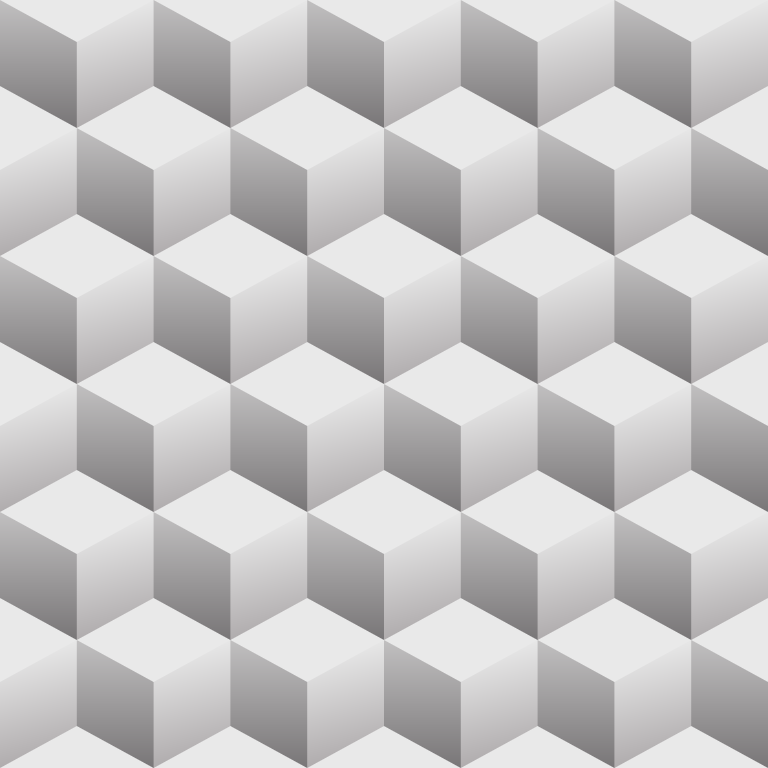
Give the GLSL for this pattern, as a Shadertoy shader.

```glsl
// Stacked isometric cubes in staggered rows, each with a flat lid and two graded walls.
// Cubes are layered from back to front; every cube covers the one behind it
// along its upper outline. Whole repeats across and down make the result tile.

const vec2 CUBES = vec2(5.0, 6.0);  // columns and rows; an even row count keeps the stagger seamless
const float LID = 0.328;            // half height of the lid, in row heights

const vec3 LID_COLOR   = vec3(0.914, 0.914, 0.914);
const vec3 LEFT_TOP    = vec3(0.757, 0.752, 0.754);
const vec3 LEFT_BOTTOM = vec3(0.472, 0.462, 0.467);
const vec3 RIGHT_TOP   = vec3(0.906, 0.906, 0.906);
const vec3 RIGHT_BOTTOM = vec3(0.690, 0.676, 0.681);

// Antialiased step: signed distance against the width of one pixel.
float coverage(float dist, float width) {
    return clamp(0.5 + dist / width, 0.0, 1.0);
}

// Left wall: darkens straight down.
vec3 leftWall(float y) {
    return mix(LEFT_TOP, LEFT_BOTTOM, clamp(y, 0.0, 1.0));
}

// Right wall: darkens downward along a slightly tilted axis.
vec3 rightWall(vec2 p) {
    float x = mod(p.x + 0.25, 1.0) - 0.25;
    float t = (p.y + 0.3 * x - 0.15) / 0.85;
    return mix(RIGHT_TOP, RIGHT_BOTTOM, clamp(t, 0.0, 1.0));
}

// One cube; p is measured from the lid centre with y pointing down.
vec3 cubeColor(vec2 p, vec2 pixel, float slantWidth) {
    float a = abs(p.x);
    float lidEdge = LID * (1.0 - 2.0 * a);

    // Walls swap at the front edge and at the border with the next cube.
    float side = sign(p.x) * min(a, 0.5 - a);
    vec3 walls = mix(leftWall(p.y), rightWall(p), coverage(side, pixel.x));
    return mix(LID_COLOR, walls, coverage(p.y - lidEdge, slantWidth));
}

void mainImage(out vec4 fragColor, in vec2 fragCoord) {
    vec2 uv = fragCoord / iResolution.xy;
    vec2 grid = vec2(uv.x, 1.0 - uv.y) * CUBES;
    vec2 pixel = CUBES / iResolution.xy;
    float slantWidth = length(vec2(2.0 * LID * pixel.x, pixel.y));

    // Paint the rows that can reach this point, back to front.
    vec3 color = LID_COLOR;
    for (int i = -1; i <= 1; i++) {
        float row = floor(grid.y) + float(i);
        float stagger = 0.5 * mod(row, 2.0);
        vec2 p = vec2(fract(grid.x + stagger) - 0.5, grid.y - row);
        float outline = p.y + LID * (1.0 - 2.0 * abs(p.x));
        color = mix(color, cubeColor(p, pixel, slantWidth), coverage(outline, slantWidth));
    }
    fragColor = vec4(color, 1.0);
}
```
